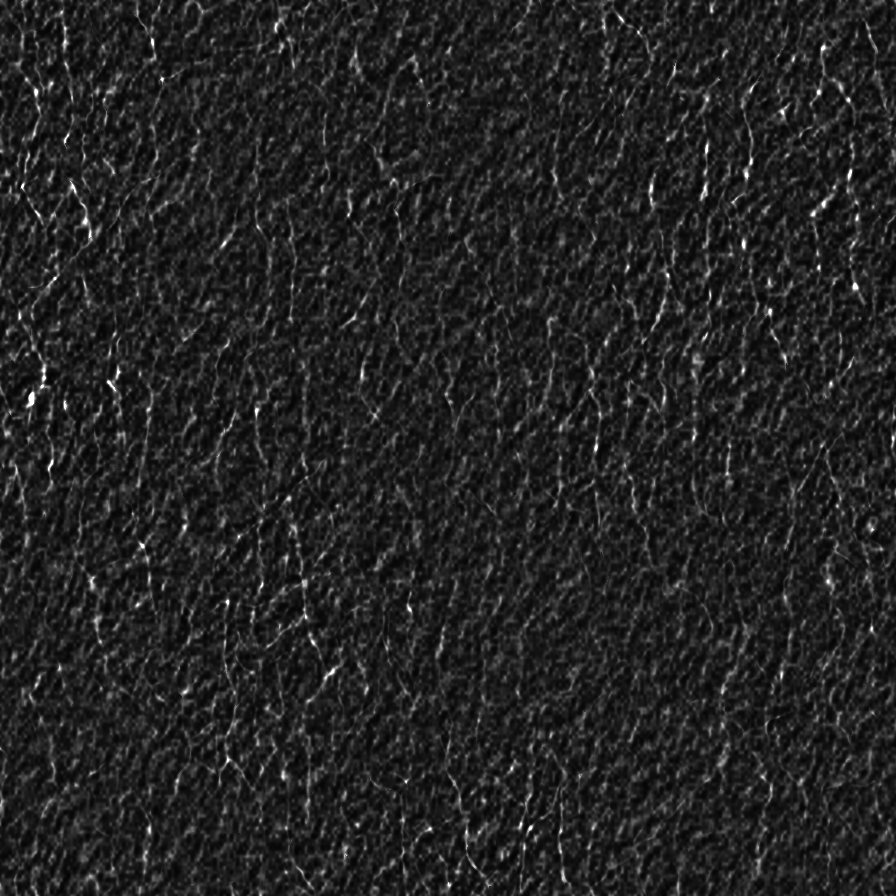
A Shadertoy shader for this texture:

```glsl
// Black grained leather with a net of pale, mostly upright creases.

const float MEDIAN_TONE = 0.124;
const float TONE_SPREAD = 0.6;
const float NOISE_DEVIATION = 0.2145;

// Integer hash of a lattice point, 0 to 1
float hash(vec2 cell, float seed) {
    uvec3 q = uvec3(ivec3(floor(vec3(cell, seed) + 0.5)));
    uint h = q.x * 1597334677u ^ q.y * 3812015801u ^ q.z * 2798796415u;
    h = (h ^ (h >> 15u)) * 2246822519u;
    h = (h ^ (h >> 13u)) * 3266489917u;
    return float((h ^ (h >> 16u)) >> 8u) / 16777216.0;
}

// Value noise scaled to mean 0 and deviation near 1
float unitNoise(vec2 p, float seed) {
    vec2 i = floor(p), f = fract(p);
    f = f * f * (3.0 - 2.0 * f);
    float low = mix(hash(i, seed), hash(i + vec2(1, 0), seed), f.x);
    float high = mix(hash(i + vec2(0, 1), seed), hash(i + vec2(1, 1), seed), f.x);
    return (mix(low, high, f.y) - 0.5) / NOISE_DEVIATION;
}

vec2 noisePair(vec2 p, float seed) {
    return vec2(unitNoise(p, seed), unitNoise(p, seed + 1.0));
}

vec2 cellPoint(vec2 cell, float seed) {
    return cell + 0.1 + 0.8 * vec2(hash(cell, seed), hash(cell, seed + 1.0));
}

// Borders of stretched cells as pale ridges with darker flanks; each border
// has its own strength, and borders running across the grain fade out
float creaseNet(vec2 p, vec2 scale, float width, float sparsity, float seed) {
    vec2 q = p * scale;
    vec2 home = floor(q), nearest = home;
    float best = 1e3;
    for (int y = -1; y <= 1; y++)
    for (int x = -1; x <= 1; x++) {
        vec2 cell = home + vec2(x, y);
        vec2 toPoint = cellPoint(cell, seed) - q;
        float d = dot(toPoint, toPoint);
        if (d < best) { best = d; nearest = cell; }
    }
    vec2 a = cellPoint(nearest, seed);
    float ridge = 0.0, flank = 0.0;
    for (int y = -2; y <= 2; y++)
    for (int x = -2; x <= 2; x++) {
        if (x == 0 && y == 0) continue;
        vec2 cell = nearest + vec2(x, y);
        vec2 b = cellPoint(cell, seed);
        vec2 normal = normalize(b - a);
        vec2 slope = normal * scale;
        float d = dot(0.5 * (a + b) - q, normal) / (length(slope) * width);
        float upright = smoothstep(0.3, 0.8, abs(slope.x) / length(slope));
        float strength = upright * smoothstep(sparsity, 1.0, hash(nearest + cell, seed + 2.0));
        ridge = max(ridge, strength * exp(-d * d));
        flank = max(flank, strength * exp(-d * d / 9.0));
    }
    return ridge - 0.25 * flank;
}

// Slanted pebbles lit from one side, with fine speckle
float pebbles(vec2 q, float seed) {
    return unitNoise(q, seed) - unitNoise(q + vec2(0.8, -0.45), seed);
}

float grain(vec2 p) {
    vec2 slanted = vec2(p.x - 0.35 * p.y, p.y + 0.2 * p.x);
    float small = pebbles(slanted * vec2(165.0, 92.0), 11.0);
    float large = pebbles(slanted * vec2(92.0, 52.0), 13.0);
    float speckle = unitNoise(p * vec2(275.0, 225.0), 15.0);
    return 0.45 * small + 0.24 * large + 0.6 * speckle;
}

// Jagged bending of the crease lines
vec2 bend(vec2 p) {
    return p + 0.0050 * noisePair(p * 17.0, 21.0)
             + 0.0018 * noisePair(p * 52.0, 23.0)
             + 0.0008 * noisePair(p * 120.0, 25.0);
}

void mainImage(out vec4 fragColor, in vec2 fragCoord) {
    vec2 p = fragCoord / iResolution.y;
    vec2 bent = bend(p);
    vec2 diagonal = vec2(bent.x - bent.y, bent.x + bent.y) * 0.7071;

    // Worn patches have strong creases, smooth ones are flatter
    float wear = clamp(0.5 + 0.28 * unitNoise(p * 3.7, 31.0)
                           + 0.14 * unitNoise(p * 9.0, 33.0), 0.0, 1.0);

    float mainCrease = creaseNet(bent, vec2(24.0, 9.0), 0.0030, -0.2, 41.0);
    float fineCrease = creaseNet(bent + 0.37, vec2(38.0, 16.0), 0.0024, 0.1, 51.0);
    float longCrease = creaseNet(diagonal, vec2(13.0, 4.0), 0.0026, 0.3, 61.0);
    float crease = min(mainCrease + 0.55 * fineCrease + 0.6 * longCrease, 0.8);

    // The grain breaks up the crease lines
    float broken = 0.85 + 0.28 * unitNoise(p * vec2(150.0, 110.0), 71.0);
    float relief = grain(p) * mix(0.88, 1.08, wear) * (1.0 - 0.35 * max(crease, 0.0))
                 + crease * broken * mix(2.1, 3.7, wear) - 0.1;

    float tone = MEDIAN_TONE * exp(TONE_SPREAD * relief) - 0.005;
    fragColor = vec4(vec3(clamp(tone, 0.0, 1.0)), 1.0);
}
```
